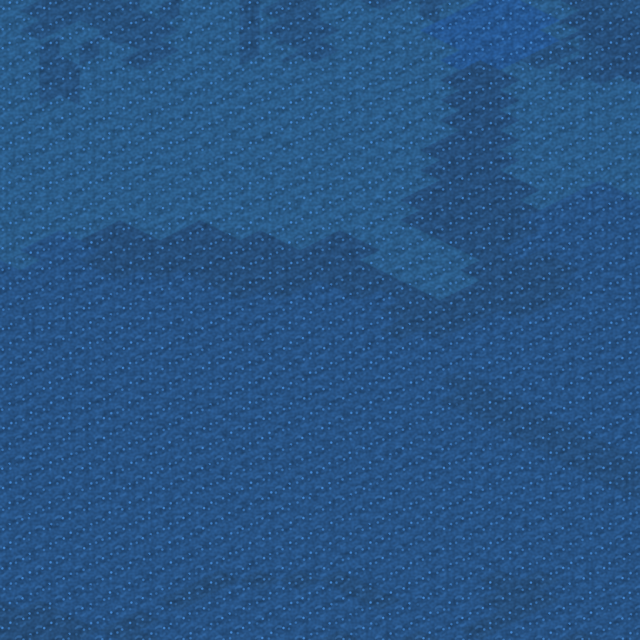
A Shadertoy shader for this texture:

```glsl
// Blue isometric terrain: flat stepped patches under a fine woven grain with bright flecks.

const float TILES = 32.0;       // tile heights per canvas
const vec3 LIGHT = vec3(0.166, 0.349, 0.518);
const vec3 MID   = vec3(0.151, 0.312, 0.497);
const vec3 DARK  = vec3(0.148, 0.293, 0.455);
const vec3 VIVID = vec3(0.148, 0.330, 0.550);
const vec3 FLECK = vec3(0.270, 0.530, 0.820);
const float GRAIN = 0.14;       // contrast of the slanted streaks
const float WEAVE = 0.17;       // contrast of the finest grain
const float ROW_SHADE = 0.06;   // shading across each tile row
const float FLECK_SIZE = 0.06;  // in tile heights
const float JITTER = 0.10;      // wandering of flecks, in tile heights
const int DOTS = 4;             // dots per tile

vec2 hash2(vec2 p) {
    vec3 q = fract(p.xyx * vec3(0.1031, 0.1030, 0.0973));
    q += dot(q, q.yzx + 33.33);
    return fract((q.xx + q.yz) * q.zy);
}

float gradientNoise(vec2 p) {
    vec2 i = floor(p), f = fract(p);
    vec2 u = f * f * f * (f * (f * 6.0 - 15.0) + 10.0);
    float v[4];
    for (int k = 0; k < 4; k++) {
        vec2 corner = vec2(k & 1, k >> 1);
        float angle = 6.2832 * hash2(i + corner + 57.0).x;
        v[k] = dot(vec2(cos(angle), sin(angle)), f - corner);
    }
    return mix(mix(v[0], v[1], u.x), mix(v[2], v[3], u.x), u.y);
}

float segment(vec2 p, vec2 a, vec2 b) {
    vec2 d = b - a;
    return length(p - a - d * clamp(dot(p - a, d) / dot(d, d), 0.0, 1.0));
}

// Isometric axes: both diagonals rise one half per unit across
vec2 toIso(vec2 q) { return vec2(q.y + 0.5 * q.x, q.y - 0.5 * q.x); }
vec2 fromIso(vec2 s) { return vec2(s.x - s.y, 0.5 * (s.x + s.y)); }

// Centre of the diamond-shaped top face
vec2 topFace(vec2 uv) {
    return fromIso(floor(toIso(uv * TILES)) + 0.5) / TILES;
}

// Centre of the upright side face, leaning alternately left and right
vec2 sideFace(vec2 uv) {
    vec2 q = uv * TILES;
    float column = floor(q.x);
    float lean = mod(column, 2.0) < 0.5 ? 0.5 : -0.5;
    float shift = lean * (q.x - column - 0.5);
    return vec2(column + 0.5, floor(q.y - shift) + 0.5) / TILES;
}

// Flat patch colours, constant over each face
vec3 ground(vec2 uv) {
    vec2 t = topFace(uv), s = sideFace(uv);
    float wobble = 0.05 * gradientNoise(t * 9.0) + 0.025 * gradientNoise(t * 21.0);
    float rough = 0.05 * gradientNoise(t * 11.0 + 4.0);

    // Bright upland, with a tongue that reaches down
    float shore = 0.61 + 0.09 * smoothstep(0.72, 0.85, t.x);
    float tongue = segment(t, vec2(0.60, 0.63), vec2(0.69, 0.575)) - 0.04;
    vec3 col = t.y + wobble > shore || tongue < 0.0 ? LIGHT : MID;

    // Shadowed valley, shore and lower ridge
    float valley = segment(t, vec2(0.76, 0.94), vec2(0.72, 0.63)) - 0.05
        - 0.04 * smoothstep(0.85, 0.65, t.y);
    float bank = segment(t, vec2(0.19, 0.605), vec2(0.56, 0.575)) - 0.042;
    float slope = segment(t, vec2(0.62, 0.51), vec2(0.84, 0.56)) - 0.032;
    float ridge = segment(t, vec2(0.73, 0.385), vec2(1.02, 0.25)) - 0.028 + 0.3 * wobble;
    float shade = min(valley + rough, min(bank, slope) + wobble);
    shade = min(shade, length((s - vec2(0.98, 0.98)) * vec2(1.0, 0.8)) - 0.10 + rough);
    if (shade < 0.0 && tongue > 0.0) col = DARK;
    if (ridge < 0.0) col = mix(DARK, MID, 0.2);

    // Broken cliffs along the top and low patches along the bottom
    float cliffs = gradientNoise(s * vec2(13.0, 7.0) + 2.3);
    cliffs = max(cliffs, gradientNoise(t * vec2(8.0, 9.0) + 5.7));
    if (s.y > 0.81 && cliffs > 0.42 - 0.28 * smoothstep(0.81, 1.0, s.y)) col = mix(DARK, LIGHT, 0.25);
    if (t.y < 0.10 && gradientNoise(t * vec2(8.0, 15.0)) > 0.06 + t.y * 2.0) col = DARK;

    // Vivid pool in the upper right
    if (length((t - vec2(0.77, 0.955)) / vec2(0.095, 0.065)) < 1.0 + 6.0 * wobble) col = VIVID;
    return col;
}

// Dots and short dashes that recur in each tile, slightly displaced
float flecks(vec2 uv, float blur) {
    vec2 iso = toIso(uv * TILES);
    vec2 tile = floor(iso);
    vec2 p = fromIso(fract(iso) - 0.5);
    vec2 bend = p + vec2(0.0, 0.03 * sin(16.0 * p.x));
    float dash = segment(bend, vec2(-0.20, 0.10), vec2(0.06, 0.19)) - FLECK_SIZE;
    float faint = segment(bend, vec2(0.06, -0.28), vec2(0.24, -0.21)) - FLECK_SIZE;
    float sum = max(0.42 * smoothstep(blur, -blur, dash), 0.25 * smoothstep(blur, -blur, faint));
    for (int k = 0; k < DOTS; k++) {
        vec2 chance = hash2(tile + 19.0 * float(k));
        float x = -0.48 + 0.32 * float(k);
        float drop = 0.12 * float(k & 1);
        vec2 centre = vec2(x, 0.35 * x - drop) + JITTER * (chance - 0.5);
        float power = ((k & 1) == 0 ? 0.75 : 0.35) + 0.4 * chance.y;
        sum = max(sum, power * smoothstep(blur, -blur, length(p - centre) - FLECK_SIZE));
    }
    return sum;
}

void mainImage(out vec4 fragColor, in vec2 fragCoord) {
    float pixel = 1.0 / min(iResolution.x, iResolution.y);
    vec2 uv = fragCoord * pixel;

    // Average four samples to smooth the patch edges
    vec3 col = vec3(0.0);
    for (int k = 0; k < 4; k++)
        col += 0.25 * ground(uv + (vec2(k & 1, k >> 1) - 0.5) * pixel);

    // Slanted streaks, fine weave and soft row shading
    float across = uv.y - 0.4 * uv.x;
    float streak = gradientNoise(vec2(uv.x * 70.0, across * 130.0));
    float weave = gradientNoise(uv * vec2(190.0, 215.0) + 0.5);
    float wander = 0.15 * gradientNoise(uv * 40.0);
    float row = cos(6.2832 * (TILES * (uv.y - 0.5 * uv.x) + wander));
    col *= 1.0 + GRAIN * streak + WEAVE * weave + ROW_SHADE * row;

    // Bright flecks on top
    float blur = 0.65 * pixel * TILES + 0.01;
    col = mix(col, FLECK, clamp(0.9 * flecks(uv, blur), 0.0, 1.0));
    fragColor = vec4(col, 1.0);
}
```
